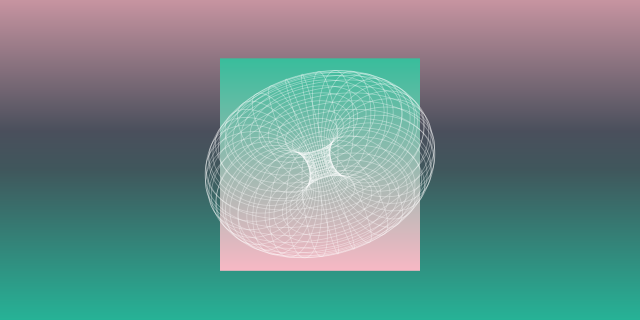
Reproduce this background procedurally as a Shadertoy shader.

```glsl
// Tilted white wireframe torus over a gradient card on a rose, slate and teal backdrop.

const float TAU = 6.2831853;

// Lengths are in canvas heights, with x measured from the centre line
const vec2 CARD_CENTER = vec2(0.0, 0.4857);
const vec2 CARD_HALF_SIZE = vec2(0.3125, 0.332);
const vec2 TORUS_CENTER = vec2(0.0, 0.487);
const float RING_RADIUS = 0.2005;
const float TUBE_RADIUS = 0.164;
const float TORUS_ROLL = 0.29;
const float VIEW_ELEVATION = 0.644;
const float LINE_HALF_WIDTH = 0.0012;
const float LINE_OPACITY = 0.5;
const int LINE_COUNT = 36;

const vec3 ROSE = vec3(0.78, 0.58, 0.63);
const vec3 SLATE = vec3(0.29, 0.31, 0.36);
const vec3 DEEP_TEAL = vec3(0.25, 0.34, 0.36);
const vec3 TEAL = vec3(0.15, 0.70, 0.59);
const vec3 CARD_TOP = vec3(0.22, 0.74, 0.61);
const vec3 CARD_BOTTOM = vec3(0.97, 0.72, 0.77);

float ramp(float a, float b, float x) {
    return clamp((x - a) / (b - a), 0.0, 1.0);
}

vec3 backdrop(float y) {
    vec3 color = mix(TEAL, DEEP_TEAL, ramp(0.0, 0.47, y));
    color = mix(color, SLATE, ramp(0.47, 0.59, y));
    return mix(color, ROSE, ramp(0.59, 1.0, y));
}

float boxDistance(vec2 p, vec2 halfSize) {
    vec2 d = abs(p) - halfSize;
    return length(max(d, 0.0)) + min(max(d.x, d.y), 0.0);
}

// First-order distance to the ellipse spanned by two conjugate radii
float ellipseDistance(vec2 p, vec2 radiusA, vec2 radiusB) {
    mat2 toUnit = inverse(mat2(radiusA, radiusB));
    vec2 q = toUnit * p;
    float len = max(length(q), 1e-4);
    vec2 gradient = transpose(toUnit) * q / len;
    return abs(len - 1.0) / length(gradient);
}

// Antialiased line that fades when thinner than a pixel
float lineAlpha(float dist, float pixel) {
    float coverage = clamp((LINE_HALF_WIDTH - dist) / pixel + 0.5, 0.0, 1.0);
    return LINE_OPACITY * min(1.0, 2.0 * LINE_HALF_WIDTH / pixel) * coverage;
}

// Every grid circle of the torus projects to an ellipse
float torusWire(vec2 p, float ring, float tube, float elevation, float pixel) {
    float squash = sin(elevation);
    float rise = cos(elevation);
    float clearness = 1.0;
    for (int i = 0; i < LINE_COUNT; i++) {
        float angle = TAU * (float(i) + 0.5) / float(LINE_COUNT);

        // Parallel around the main axis
        float radius = ring + tube * cos(angle);
        vec2 lift = vec2(0.0, tube * sin(angle) * rise);
        float parallel = ellipseDistance(p - lift, vec2(radius, 0.0), vec2(0.0, radius * squash));

        // Meridian around the tube
        vec2 outward = vec2(cos(angle), sin(angle) * squash);
        float meridian = ellipseDistance(p - ring * outward, tube * outward, vec2(0.0, tube * rise));

        clearness *= 1.0 - lineAlpha(parallel, pixel);
        clearness *= 1.0 - lineAlpha(meridian, pixel);
    }
    return 1.0 - clearness;
}

vec2 rotate(vec2 p, float angle) {
    float c = cos(angle);
    float s = sin(angle);
    return vec2(c * p.x - s * p.y, s * p.x + c * p.y);
}

void mainImage(out vec4 fragColor, in vec2 fragCoord) {
    float pixel = 1.0 / iResolution.y;
    vec2 p = vec2(fragCoord.x - 0.5 * iResolution.x, fragCoord.y) * pixel;
    vec3 color = backdrop(p.y);

    // Card
    vec2 cardPoint = p - CARD_CENTER;
    float cardHeight = ramp(-CARD_HALF_SIZE.y, CARD_HALF_SIZE.y, cardPoint.y);
    float cardMask = clamp(0.5 - boxDistance(cardPoint, CARD_HALF_SIZE) / pixel, 0.0, 1.0);
    color = mix(color, mix(CARD_BOTTOM, CARD_TOP, cardHeight), cardMask);

    // Wireframe
    vec2 torusPoint = rotate(p - TORUS_CENTER, -TORUS_ROLL);
    float wire = torusWire(torusPoint, RING_RADIUS, TUBE_RADIUS, VIEW_ELEVATION, pixel);
    color = mix(color, vec3(1.0), wire);

    fragColor = vec4(color, 1.0);
}
```
